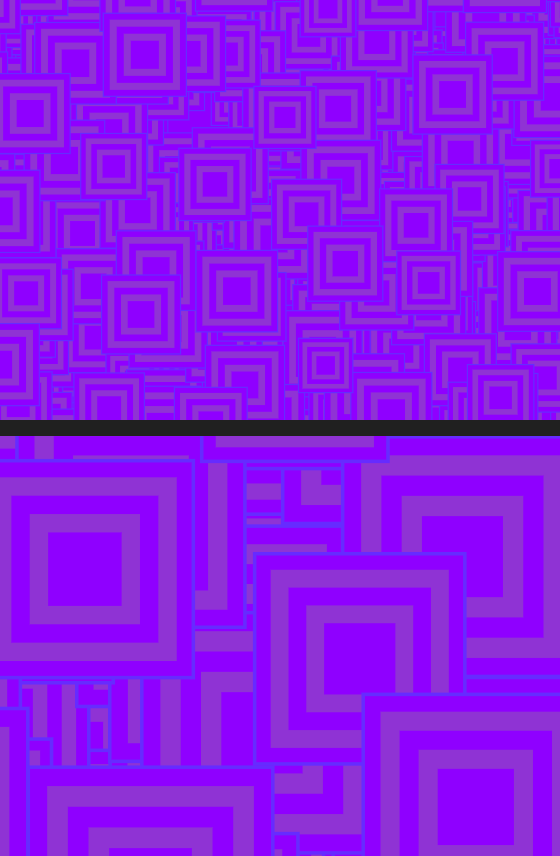
Top, the full canvas; bottom, a detail of the centre.
Give the GLSL for this pattern, as a Shadertoy shader.

```glsl
const vec3 VIOLET = vec3(0.56, 0.0, 1.0);
const vec3 MUTED_PURPLE = vec3(0.56, 0.2, 0.83);
const vec3 BORDER_BLUE = vec3(0.40, 0.17, 1.0);

// Lengths are fractions of the canvas height
const int LAYERS = 14;
const float CELL = 0.25;
const float JITTER = 0.72;        // share of the cell a centre may roam
const float MIN_HALF = 0.064;
const float MAX_HALF = 0.101;
const float DEEP_SCALE = 0.75;    // size of the lowest squares
const float BORDER_WIDTH = 0.0028;
const float RING_PAIRS = 3.0;     // light and dark pairs from centre to edge

// Integer hash, three values in 0..1
vec3 hash3(ivec3 key) {
    uvec3 v = uvec3(key + 64) * 1664525u + 1013904223u;
    v.x += v.y * v.z; v.y += v.z * v.x; v.z += v.x * v.y;
    v ^= v >> 16u;
    v.x += v.y * v.z; v.y += v.z * v.x; v.z += v.x * v.y;
    return vec3(v >> 8u) / 16777216.0;
}

// Coverage of a region from its signed inner distance
float coverage(float inside, float pixel) {
    return clamp(inside / pixel + 0.5, 0.0, 1.0);
}

// Concentric square rings with a thin border
vec3 ringedSquare(float dist, float halfSize, float pixel) {
    float ring = dist / halfSize * RING_PAIRS;
    float fromBand = abs(fract(ring + 0.25) - 0.5);
    float band = coverage((0.25 - fromBand) * halfSize / RING_PAIRS, pixel);
    band *= step(0.75, ring);     // keep the centre plain
    vec3 color = mix(VIOLET, MUTED_PURPLE, band);
    float border = coverage(dist - halfSize + BORDER_WIDTH, pixel);
    return mix(color, BORDER_BLUE, border);
}

void mainImage(out vec4 fragColor, in vec2 fragCoord) {
    float pixel = 1.0 / iResolution.y;
    vec2 p = fragCoord * pixel;
    vec3 color = vec3(0.0);
    float unseen = 1.0;

    // Stack jittered grids from the top layer down until opaque
    for (int layer = 0; layer < LAYERS && unseen > 0.004; layer++) {
        float depth = float(layer) / float(LAYERS - 1);
        vec2 grid = p / CELL + hash3(ivec3(7, 31, layer + 100)).xy;
        ivec2 home = ivec2(floor(grid));

        for (int y = -1; y <= 1; y++)
        for (int x = -1; x <= 1; x++) {
            ivec2 cell = home + ivec2(x, y);
            vec3 rnd = hash3(ivec3(cell, layer));
            vec2 center = vec2(cell) + 0.5 + (rnd.xy - 0.5) * JITTER;
            vec2 offset = abs(grid - center) * CELL;
            float dist = max(offset.x, offset.y);
            float halfSize = mix(MIN_HALF, MAX_HALF, sqrt(rnd.z));
            halfSize *= mix(1.0, DEEP_SCALE, depth);

            float cover = coverage(halfSize - dist, pixel) * unseen;
            color += cover * ringedSquare(dist, halfSize, pixel);
            unseen -= cover;
        }
    }
    fragColor = vec4(color + unseen * VIOLET, 1.0);
}
```
